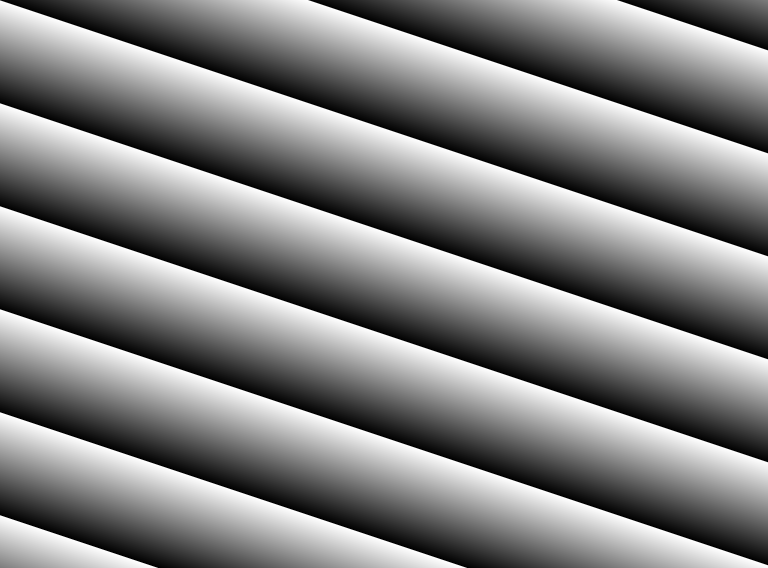
A WebGL 2 fragment shader for this pattern:

```glsl
#version 300 es
precision highp float;
// Slanted sawtooth bands, each fading from white at its upper edge to black at its lower edge.

uniform vec2 u_resolution;
out vec4 fragColor;

// Sawtooth rising from 0 to 1 per unit, its jump smoothed over pixelWidth.
float smoothSaw(float phase, float pixelWidth) {
    float fromJump = phase - floor(phase + 0.5);
    return fromJump + clamp(0.5 - fromJump / pixelWidth, 0.0, 1.0);
}

void main() {
    // Height units, measured right and down from the top left corner
    vec2 p = vec2(gl_FragCoord.x, u_resolution.y - gl_FragCoord.y) / u_resolution.y;

    // Bands fall one unit for every three across
    vec2 across = normalize(vec2(1.0, -3.0));
    float period = 0.172;
    float phase = dot(p, across) / period + 0.003;
    float pixelWidth = 1.0 / (period * u_resolution.y);

    // Linear grey ramp
    float grey = clamp(smoothSaw(phase, pixelWidth), 0.0, 1.0);
    fragColor = vec4(vec3(grey), 1.0);
}
```
